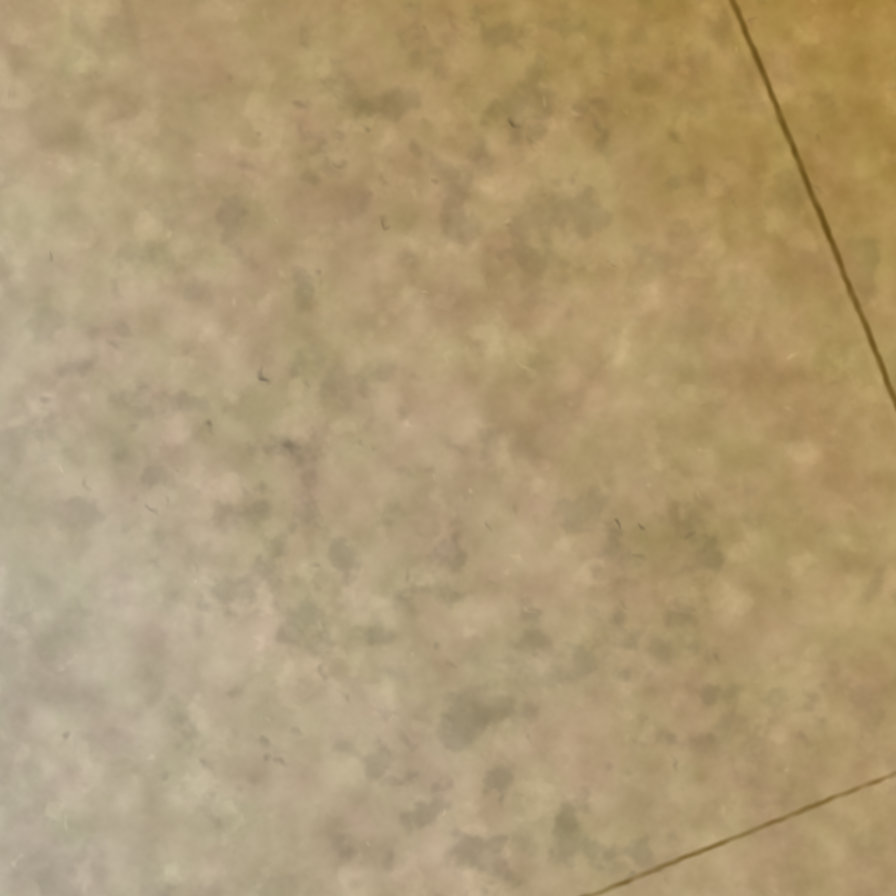
This texture is drawn by a WebGL 2 fragment shader. Its source:

```glsl
#version 300 es
precision highp float;

uniform vec2 u_resolution;
out vec4 fragColor;

#define COOL_STONE vec3(0.722, 0.682, 0.605)
#define MID_STONE  vec3(0.690, 0.598, 0.442)
#define WARM_STONE vec3(0.645, 0.507, 0.235)
#define JOINT_COLOR vec3(0.38, 0.28, 0.08)
#define MOTTLE 0.085
#define GRAIN 0.135
#define TINT 0.065
#define SMUDGE 0.13
#define FLECK 0.06

float hash(vec2 p) {
    vec3 q = fract(vec3(p.xyx) * 0.1031);
    q += dot(q, q.yzx + 33.33);
    return fract((q.x + q.y) * q.z);
}

float noise(vec2 p) {
    vec2 i = floor(p), f = fract(p);
    f = f * f * (3.0 - 2.0 * f);
    return mix(mix(hash(i), hash(i + vec2(1, 0)), f.x),
               mix(hash(i + vec2(0, 1)), hash(i + vec2(1, 1)), f.x), f.y);
}

float fbm(vec2 p) {
    float sum = 0.0, amp = 0.5;
    for (int i = 0; i < 4; i++) {
        sum += amp * noise(p);
        p = mat2(1.6, 1.2, -1.2, 1.6) * p + 17.3;
        amp *= 0.5;
    }
    return sum / 0.9375;
}

// Soft, slanted ellipses scattered over a jittered grid
float spots(vec2 p, float cells, float density, float radius, float seed) {
    p *= cells;
    vec2 home = floor(p);
    float cover = 0.0;
    for (int y = -1; y <= 1; y++)
    for (int x = -1; x <= 1; x++) {
        vec2 cell = home + vec2(x, y);
        vec2 key = cell + seed;
        float present = step(hash(key), density);
        vec2 center = cell + vec2(hash(key + 31.7), hash(key + 67.1));
        float angle = -0.8 + 1.4 * (hash(key + 91.3) - 0.5);
        vec2 d = p - center;
        vec2 axis = vec2(cos(angle), sin(angle));
        d = vec2(dot(d, axis), dot(d, vec2(-axis.y, axis.x)));
        d.y *= 1.2 + 0.8 * hash(key + 12.9);
        float size = radius * (0.5 + 0.5 * hash(key + 45.2));
        float strength = 0.35 + 0.65 * hash(key + 78.6);
        cover = max(cover, present * strength * smoothstep(1.0, 0.0, length(d) / size));
    }
    return cover;
}

// Signed distance to the line through a and b
float lineDistance(vec2 p, vec2 a, vec2 b) {
    vec2 dir = normalize(b - a);
    return dot(p - a, vec2(-dir.y, dir.x));
}

float joint(float d, float halfWidth, float blur) {
    return 1.0 - smoothstep(halfWidth - blur, halfWidth + blur, abs(d));
}

void main() {
    vec2 uv = gl_FragCoord.xy / u_resolution;
    float pixel = 1.0 / min(u_resolution.x, u_resolution.y);

    // Light falls from cool at the lower left to warm at the upper right
    float warmth = 0.47 * uv.x + uv.y * uv.y * (0.32 + 0.19 * uv.x) - 0.01;
    warmth += 0.12 * (fbm(uv * 6.0 + 3.1) - 0.5);
    vec3 color = mix(COOL_STONE, MID_STONE, clamp(warmth / 0.4, 0.0, 1.0));
    color = mix(color, WARM_STONE, clamp((warmth - 0.4) / 0.6, 0.0, 1.0));

    // Cloudy mottling, fine grain and faint pink to green tints
    float cloud = fbm(uv * 11.0 + 8.4) - 0.5;
    float grain = fbm(uv * 34.0 + 61.3) - 0.5;
    float tint = fbm(uv * 19.0 + 73.5) - 0.5;
    color += MOTTLE * cloud + GRAIN * grain;
    color += TINT * tint * vec3(0.4, -0.4, 0.4);

    // Grey smudges gather in patches, with small specks and pale flecks
    vec2 ragged = uv + 0.012 * (vec2(noise(uv * 60.0), noise(uv * 60.0 + 19.4)) - 0.5)
        + 0.006 * (vec2(noise(uv * 130.0 + 4.4), noise(uv * 130.0 + 37.9)) - 0.5);
    float patches = smoothstep(0.36, 0.62, fbm(uv * 4.0 + 27.6));
    float stain = smoothstep(0.54, 0.76, fbm(uv * 24.0 + 14.8));
    float smudge = max(0.85 * stain, spots(ragged, 14.0, 0.30, 0.50, 7.0));
    smudge = max(smudge, spots(ragged, 32.0, 0.16, 0.52, 53.0));
    smudge *= mix(0.35, 1.0, patches);
    color *= 1.0 - SMUDGE * smudge * vec3(1.0, 0.97, 0.95);
    color *= 1.0 - 0.25 * spots(ragged, 24.0, 0.02, 0.30, 131.0);
    float fleck = 0.6 * smoothstep(0.60, 0.78, fbm(uv * 30.0 + 88.2));
    fleck = max(fleck, spots(ragged, 30.0, 0.08, 0.36, 211.0));
    color += FLECK * fleck * vec3(1.0, 0.95, 0.85);

    // Two joints between slabs, uneven in width and depth
    float wobble = 0.0016 * (noise(uv * 28.0) - 0.5) + 0.0016 * (noise(uv * 110.0) - 0.5);
    float wear = noise(uv * 75.0 + 9.7);
    float blur = max(0.0028, pixel);
    float steep = lineDistance(uv, vec2(0.818, 1.0), vec2(1.0, 0.552)) + wobble;
    float shallow = lineDistance(uv, vec2(0.658, 0.0), vec2(1.0, 0.137)) + wobble;
    color += 0.03 * joint(steep + 0.008, 0.003, 0.004);
    color = mix(color, JOINT_COLOR, joint(steep, 0.0031, blur) * (0.55 + 0.4 * wear));
    color = mix(color, JOINT_COLOR, joint(shallow, 0.0024, blur) * (0.28 + 0.42 * wear));

    fragColor = vec4(clamp(color, 0.0, 1.0), 1.0);
}
```
